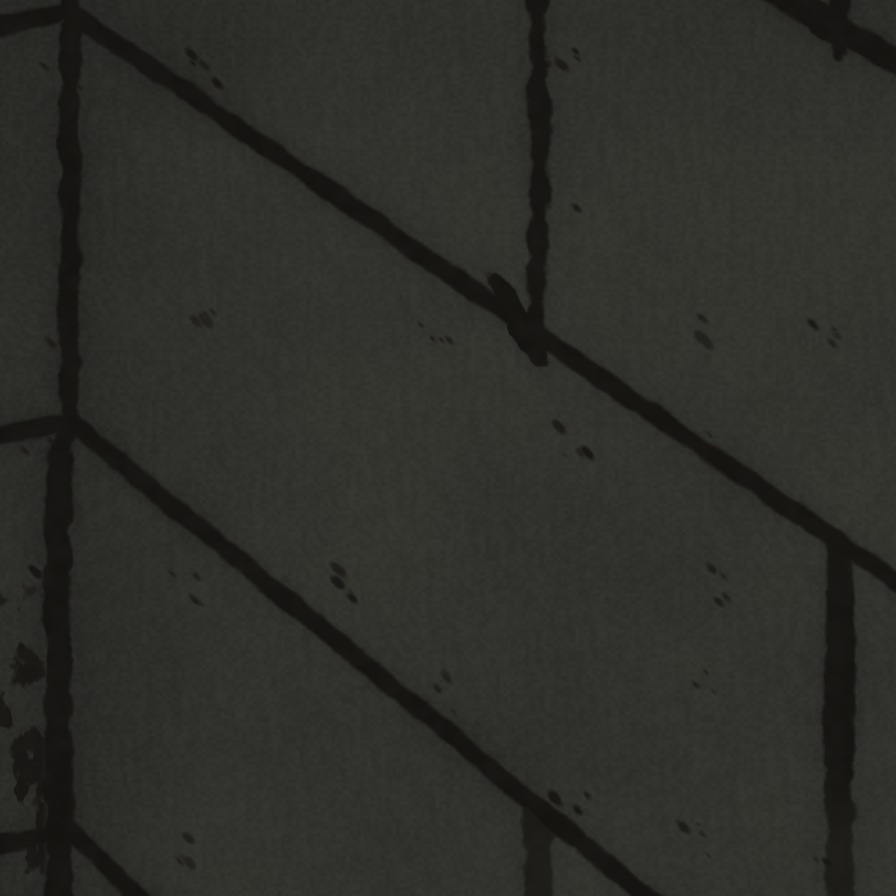
A WebGL 1 fragment shader for this texture:

```glsl
precision highp float;
// Dark slanted masonry: a narrow edge strip beside courses that fan downhill.
// A course coordinate gives the bed joints; butt joints alternate by course,
// and noise roughens the mortar, grain, smudges and scattered chips.

uniform vec2 u_resolution;

const vec3 STONE = vec3(0.205, 0.205, 0.186);
const vec3 SHADE = vec3(0.158, 0.157, 0.147);
const vec3 MORTAR = vec3(0.088, 0.080, 0.070);
const float CORNER_X = 0.078;
const float TOP_Y = 0.987;
const float PITCH = 0.457;
const float CHIP_GRID = 7.0;

float hash(vec2 p) {
  return fract(sin(dot(p, vec2(127.1, 311.7))) * 43758.545);
}

float noise(vec2 p) {
  vec2 i = floor(p), f = fract(p);
  f = f * f * (3.0 - 2.0 * f);
  return mix(mix(hash(i), hash(i + vec2(1.0, 0.0)), f.x),
             mix(hash(i + vec2(0.0, 1.0)), hash(i + vec2(1.0, 1.0)), f.x), f.y);
}

float fbm(vec2 p) {
  float sum = 0.0, gain = 0.5;
  for (int i = 0; i < 4; i++) {
    sum += gain * noise(p);
    p = p * 2.03 + 17.3;
    gain *= 0.5;
  }
  return sum / 0.9375;
}

float cover(float d, float soft) {
  return 1.0 - smoothstep(-soft, soft, d);
}

// Butt joint position for a course
float buttX(float course) {
  return mix(0.935, 0.600, mod(course, 2.0));
}

// Signed distance to all mortar; z of the result is the butt joint's share
vec2 mortarDistance(vec2 p, float rough) {
  float dx = p.x - CORNER_X;
  float inField = step(0.0, dx);
  float slope = mix(-0.2, 0.69, inField);
  float fan = 0.135 * inField;
  float spacing = PITCH + fan * dx;
  float t = (TOP_Y - slope * dx - p.y) / spacing;
  float row = floor(t + 0.5);
  float course = floor(t);

  // Sloping bed joints
  float s = slope + fan * row;
  float rise = (t - row) * spacing;
  float bedHalf = 0.0105 + 0.004 * step(row, -0.5);
  float bed = abs(rise) / sqrt(1.0 + s * s) - bedHalf + 0.5 * rough;

  // Lump of mortar where a butt joint meets the bed below it
  vec2 lump = vec2(p.x - buttX(row - 1.0) + 0.020, rise + s * (buttX(row - 1.0) - 0.020 - p.x));
  bed = min(bed, length(lump * vec2(0.85, 1.1)) - 0.027 + 1.6 * rough);

  // Upright edge joint, thicker and set back lower down
  float upper = smoothstep(0.47, 0.54, p.y);
  float edge = abs(p.x - mix(0.065, CORNER_X, upper)) - mix(0.015, 0.0115, upper) + rough;

  float sway = 0.008 * (noise(vec2(p.y * 9.0, course)) - 0.5);
  float butt = abs(p.x - buttX(course) + sway) - 0.0105 - 0.0055 * step(-0.5, course) + rough;
  return vec2(min(bed, edge), butt);
}

// Clusters of small slanted chips, a few per occupied cell
float chips(vec2 p, float rough, float soft) {
  vec2 cell = floor(p * CHIP_GRID);
  vec2 local = fract(p * CHIP_GRID);
  float present = step(hash(cell + 4.7), 0.42);
  float mark = 0.0;
  for (int i = 0; i < 4; i++) {
    vec2 seed = cell + 31.0 * float(i + 1);
    vec2 spot = 0.35 + 0.3 * vec2(hash(cell), hash(cell + 9.1));
    spot += 0.34 * (vec2(hash(seed), hash(seed + 5.3)) - 0.5);
    vec2 q = (local - spot) / CHIP_GRID;
    q = vec2(q.x - q.y, q.x + q.y) * 0.707;
    float size = mix(0.002, 0.0065, pow(hash(seed + 2.9), 2.0));
    float d = length(q * vec2(0.6, 1.3)) - size + 0.6 * rough;
    mark = max(mark, cover(d, soft) * mix(0.5, 0.95, hash(seed + 7.7)));
  }
  return mark * present;
}

void main() {
  float side = min(u_resolution.x, u_resolution.y);
  vec2 p = gl_FragCoord.xy / side;
  float soft = max(0.003, 0.8 / side);
  float rough = 0.015 * (fbm(p * 42.0) - 0.5);
  vec2 joints = mortarDistance(p, rough);
  float nearest = min(joints.x, joints.y);

  // Stone tone: broad clouds, dim top and left, soft grime beside joints
  float tone = 0.85 + 0.9 * (fbm(p * 5.0 + 3.0) - 0.5);
  tone -= 0.35 * smoothstep(0.75, 1.0, p.y) + 0.45 * (1.0 - smoothstep(0.05, 0.25, p.x));
  tone -= 0.5 * exp(-max(nearest, 0.0) * 75.0);
  vec3 color = mix(SHADE, STONE, clamp(tone, 0.0, 1.0));
  float grain = noise(p * 250.0) + 0.5 * noise(p * vec2(180.0, 45.0)) - 0.75;
  color += 0.024 * grain;

  // Worn patches low in the edge strip, then chips and mortar
  float strip = (1.0 - smoothstep(0.045, 0.06, p.x)) * (1.0 - smoothstep(0.30, 0.42, p.y));
  float worn = strip * smoothstep(0.52, 0.60, fbm(p * vec2(38.0, 24.0)));
  float ink = max(0.85 * worn, chips(p, rough, soft));
  ink = max(ink, 0.97 * cover(joints.x, soft));
  ink = max(ink, mix(0.65, 0.95, smoothstep(0.05, 0.15, p.y)) * cover(joints.y, soft));
  vec3 mortar = MORTAR + 0.03 * (fbm(p * 60.0) - 0.5);
  gl_FragColor = vec4(mix(color, mortar, ink), 1.0);
}
```
